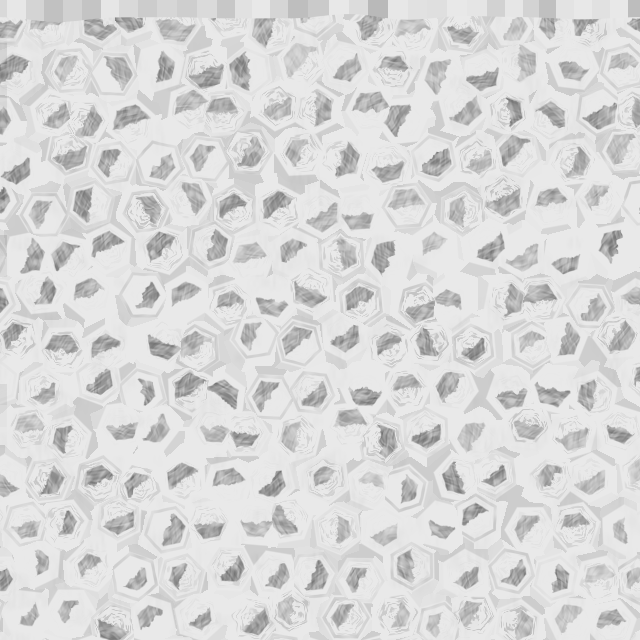
A Shadertoy shader for this texture:

```glsl
// Pale paper packed with sketched hexagons, each half shaded in grey pencil.

float hash(vec2 p) {
    vec3 a = fract(vec3(p.xyx) * 0.1031);
    a += dot(a, a.yzx + 33.33);
    return fract((a.x + a.y) * a.z);
}

float noise(vec2 p) {
    vec2 i = floor(p), f = fract(p);
    f = f * f * (3.0 - 2.0 * f);
    return mix(mix(hash(i), hash(i + vec2(1, 0)), f.x),
               mix(hash(i + vec2(0, 1)), hash(i + vec2(1, 1)), f.x), f.y);
}

mat2 rotate(float a) {
    return mat2(cos(a), -sin(a), sin(a), cos(a));
}

// Distance measured in apothems, with corners on the x axis
float hexNorm(vec2 p) {
    p = abs(p);
    return max(p.y, dot(p, vec2(0.866, 0.5)));
}

// Long thin pencil strokes, bent a little by a slower noise
float strokes(vec2 p, float angle, float seed) {
    p = rotate(angle) * p;
    p.y += 0.07 * noise(p * 5.0 + seed);
    return noise(p * vec2(5.0, 27.0) + seed);
}

void mainImage(out vec4 fragColor, in vec2 fragCoord) {
    vec2 uv = fragCoord / iResolution.xy;
    vec2 p = uv * 14.0;
    float aa = 14.0 / iResolution.y;

    // Find the hexagon that owns this point, on a jittered staggered grid
    float nearest = 9.0, second = 9.0;
    vec2 id = vec2(0), q = vec2(0);
    for (int j = -1; j <= 1; j++) {
        float row = floor(p.y) + float(j);
        float shift = 0.5 * mod(row, 2.0);
        for (int i = -1; i <= 1; i++) {
            vec2 cell = vec2(floor(p.x - shift) + float(i), row) + 20.0;
            vec2 jitter = vec2(hash(cell), hash(cell + 71.3)) - 0.5;
            vec2 center = cell - 20.0 + vec2(shift, 0) + 0.5 + 0.42 * jitter;
            float spread = hash(cell + 13.7) + hash(cell + 37.1) - 1.0;
            float turn = 0.7 + 1.7 * spread + 3.1416 * step(0.5, hash(cell + 5.9));
            vec2 local = rotate(turn) * (p - center);
            float d = hexNorm(local);
            if (d < nearest) {
                second = nearest;
                nearest = d;
                id = cell;
                q = local;
            } else {
                second = min(second, d);
            }
        }
    }
    float seed = 90.0 * hash(id + 3.3);
    float angle = atan(q.y, q.x);
    float shade = 0.915;

    // Flat shards in the gaps between hexagons
    float facet = hash(id * 1.7 + floor(angle * 0.955 + 6.0) * 9.1);
    float gap = smoothstep(-aa, aa, nearest - 0.49);
    shade -= gap * 0.11 * smoothstep(0.4, 0.9, facet);

    // Soft smudges and broken outlines around some hexagons
    float smudge = smoothstep(0.5, 0.85, noise(p * 2.3 + 40.0));
    shade -= 0.025 * smudge * noise(p * vec2(16.0, 5.0));
    float outlined = smoothstep(0.5, 0.9, hash(id + 8.8));
    float rim = 0.41 + 0.05 * hash(id + 6.1) + 0.015 * (noise(q * 7.0 + seed) - 0.5);
    float ring = 1.0 - smoothstep(0.016, 0.016 + 1.5 * aa, abs(nearest - rim));
    float broken = 0.3 + 0.7 * noise(q * 5.0 + seed + 9.0);
    shade -= 0.13 * ring * outlined * broken;

    // Faint concentric scratches inside the outline
    float scratch = noise(vec2(nearest * 42.0 + 3.0 * noise(q * 6.0 + seed),
                               angle * 2.5 + seed));
    float inside = 1.0 - smoothstep(rim - 0.05, rim, nearest);
    float busy = hash(id + 29.0);
    shade -= 0.15 * busy * busy * inside * smoothstep(0.45, 0.85, scratch);

    // Pencilled half hexagon with a ragged cut through the middle
    float size = (0.27 + 0.09 * hash(id + 17.0)) * mix(0.9, 1.08, uv.y);
    size += 0.035 * (noise(q * 9.0 + seed) - 0.5);
    float ragged = 0.13 * (noise(vec2(q.x * 8.0, seed)) - 0.5)
                 + 0.04 * (noise(vec2(q.x * 28.0, seed + 4.0)) - 0.5);
    float edge = max(nearest - size, q.y - 0.02 - ragged);
    float patchMask = 1.0 - smoothstep(-aa, aa, edge);
    float lean = 0.9 * (hash(id + 51.0) - 0.5);
    float grain = 0.55 * strokes(q, lean, seed)
                + 0.45 * strokes(q, lean + 0.9, seed + 20.0);
    float worn = smoothstep(0.1, 0.5, noise(q * 6.0 + seed + 30.0));
    float pressure = mix(0.13, 0.34, sqrt(hash(id + 61.0)));
    float pencil = pressure * (0.4 + 1.1 * grain) * mix(0.6, 1.0, worn);
    shade = mix(shade, 0.915 - pencil, patchMask);

    // Grey blocks stretched along the top edge and a few on the left
    float column = floor(uv.x * 34.0 + 0.7 * noise(vec2(uv.x * 9.0, 2.0)));
    float depth = 0.012 + 0.026 * noise(vec2(uv.x * 11.0, 7.0));
    float block = smoothstep(-0.001, 0.001, uv.y - 1.0 + depth);
    float tone = hash(vec2(column, 4.0));
    shade = mix(shade, 0.91 - 0.2 * tone * tone, block);
    float leftTone = smoothstep(0.6, 1.0, hash(vec2(floor(uv.y * 30.0), 19.0)));
    float leftEdge = 1.0 - smoothstep(-0.001, 0.001, uv.x - 0.4 * depth);
    shade -= 0.09 * leftTone * leftEdge * (1.0 - block);

    fragColor = vec4(vec3(clamp(shade, 0.0, 1.0)), 1.0);
}
```
